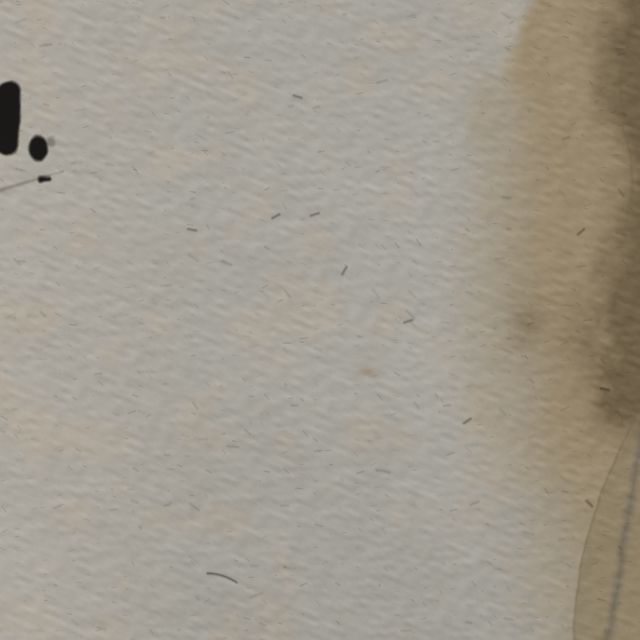
Give the GLSL for this texture, as a Shadertoy shader.

```glsl
// Aged rag paper with a brown stain, a worn right edge, fibres and ink blots.
#define PAPER vec3(0.672, 0.652, 0.615)
#define PAPER_COOL vec3(0.652, 0.640, 0.610)
#define STAIN vec3(0.595, 0.535, 0.430)
#define EDGE_DARK vec3(0.400, 0.345, 0.255)
#define CREASE vec3(0.400, 0.375, 0.340)
#define INK vec3(0.075, 0.070, 0.065)
#define GRAIN 0.050
#define MOTTLE 0.040
#define FLECK_LAYERS 3
#define FLECK_DENSITY 0.30

float hash(vec2 p) {
    vec3 q = fract(vec3(p.xyx) * 0.1031);
    q += dot(q, q.yzx + 33.33);
    return fract((q.x + q.y) * q.z);
}

float noise(vec2 p) {
    vec2 i = floor(p), f = fract(p);
    f = f * f * (3.0 - 2.0 * f);
    return mix(mix(hash(i), hash(i + vec2(1, 0)), f.x),
               mix(hash(i + vec2(0, 1)), hash(i + vec2(1, 1)), f.x), f.y);
}

float fbm(vec2 p) {
    float sum = 0.0, amp = 0.5;
    for (int i = 0; i < 5; i++) {
        sum += amp * noise(p);
        p = mat2(0.8, 0.6, -0.6, 0.8) * p * 2.03 + 7.1;
        amp *= 0.5;
    }
    return sum;
}

float segment(vec2 p, vec2 a, vec2 b) {
    vec2 d = b - a;
    return length(p - a - d * clamp(dot(p - a, d) / dot(d, d), 0.0, 1.0));
}

// Coverage of a soft shape; distance and width in canvas units
float cover(float d, float soft) {
    return 1.0 - smoothstep(-soft, soft, d);
}

float blob(vec2 p, vec2 centre, vec2 size) {
    vec2 d = (p - centre) / size;
    return exp(-dot(d, d));
}

// Scattered short fibres, one at most per cell
float flecks(vec2 p, float scale, float seed) {
    vec2 q = p * scale, cell = floor(q);
    float h = hash(cell + seed);
    vec2 centre = 0.3 + 0.4 * vec2(hash(cell + seed + 3.7), hash(cell + seed + 8.3));
    float angle = mix(-0.5, 1.0, hash(cell + seed + 5.1));
    vec2 arm = vec2(cos(angle), sin(angle)) * mix(0.03, 0.2, hash(cell + seed + 9.9));
    float d = segment(fract(q) - centre, -arm, arm);
    return step(h, FLECK_DENSITY) * cover(d - 0.035, 0.05) * (0.3 + 0.7 * hash(cell + seed + 2.2));
}

void mainImage(out vec4 fragColor, in vec2 fragCoord) {
    vec2 p = fragCoord / iResolution.xy;
    p.y = 1.0 - p.y; // measured down from the top
    float aa = 1.0 / iResolution.y;
    float cloud = fbm(p * 7.0) - 0.48;
    float rough = fbm(p * 34.0 + 11.0) - 0.48;

    // Base paper: warm at the left, cooler in the middle and at the top
    float cool = smoothstep(0.0, 0.35, p.x + 0.3 * cloud);
    vec3 col = mix(PAPER, PAPER_COOL, cool);
    col -= 0.02 * smoothstep(0.55, 1.0, p.y) * smoothstep(0.0, 0.4, p.x);
    col += vec3(0.012, 0.0, -0.014) * smoothstep(0.5, 0.7, fbm(p * 16.0 + 4.0));

    // Brown stain, crisp at the top and diffuse lower down
    float border = 0.80 + 0.04 * smoothstep(0.13, 0.0, p.y)
        - 0.025 * exp(-pow((p.y - 0.42) / 0.2, 2.0)) + 0.07 * smoothstep(0.6, 1.0, p.y);
    float spread = mix(0.018, 0.10, smoothstep(0.02, 0.25, p.y));
    float stain = smoothstep(-spread, spread, p.x - border + 0.09 * cloud + 0.03 * rough);
    col = mix(col, STAIN, stain * mix(1.0, 0.82, smoothstep(0.6, 0.95, p.y)));
    col = mix(col, STAIN, 0.35 * blob(p, vec2(0.755, 0.17), vec2(0.035, 0.07)));

    // Dark patches and the grimy margin
    float grime = 0.35 * blob(p, vec2(0.92, 0.52), vec2(0.045, 0.07))
        + 0.45 * blob(p, vec2(0.965, 0.62), vec2(0.05, 0.06))
        + 0.25 * blob(p, vec2(0.82, 0.50), vec2(0.03, 0.05));
    grime *= 1.0 + 2.0 * rough;
    float margin = smoothstep(0.915, 1.01, p.x + 0.10 * cloud + 0.05 * rough);
    grime += 0.9 * margin * smoothstep(0.74, 0.6, p.y);
    col = mix(col, EDGE_DARK, clamp(grime, 0.0, 0.85));

    // Worn lower corner with two curved creases
    float up = 1.0 - p.y;
    float outer = 0.897 + 0.1 * pow(up / 0.35, 2.0) + 0.008 * rough;
    float inner = 0.95 + 0.165 * up + 0.010 * rough;
    float low = smoothstep(0.60, 0.72, p.y);
    col = mix(col, vec3(0.54, 0.49, 0.39), 0.75 * low * smoothstep(-0.004, 0.004, p.x - outer));
    col = mix(col, EDGE_DARK, 0.5 * low * cover(abs(p.x - outer) - 0.001, 0.004));
    col = mix(col, CREASE, 0.75 * low * cover(abs(p.x - inner) - 0.004, 0.009));
    float seam = 0.978 + 0.010 * sin(p.y * 23.0 + 1.5) + 0.01 * rough;
    col = mix(col, EDGE_DARK, 0.55 * cover(abs(p.x - seam), 0.004) * smoothstep(0.38, 0.28, p.y));

    // Pressed surface: slanted relief and cloudy tone
    vec2 slant = mat2(0.92, -0.39, 0.39, 0.92) * p * vec2(1.0, 1.0);
    vec2 weave = slant * vec2(65.0, 125.0);
    col += GRAIN * (noise(weave) - noise(weave + vec2(0.35, 0.6)));
    col += MOTTLE * (0.6 * cloud + 0.7 * rough) + 0.012 * (noise(p * 260.0) - 0.5);

    // Fine fibres everywhere, then the darker specks
    for (int i = 0; i < FLECK_LAYERS; i++) {
        float k = float(i);
        col *= 1.0 - 0.13 * flecks(p + 0.013 * k, 21.0 + 13.0 * k, 17.0 * k);
    }
    vec3 specks[10] = vec3[10](vec3(0.538, 0.423, 2.1), vec3(0.638, 0.502, -0.3),
        vec3(0.730, 0.658, -0.6), vec3(0.945, 0.608, 0.2), vec3(0.300, 0.359, 0.2),
        vec3(0.431, 0.338, -0.5), vec3(0.492, 0.335, -0.3), vec3(0.908, 0.362, -0.7),
        vec3(0.921, 0.787, 0.8), vec3(0.465, 0.151, 0.3));
    for (int i = 0; i < 10; i++) {
        vec2 arm = 0.006 * vec2(cos(specks[i].z), sin(specks[i].z));
        float d = segment(p, specks[i].xy - arm, specks[i].xy + arm);
        col *= 1.0 - 0.42 * cover(d - 0.001, 0.002 + aa);
    }
    col = mix(col, vec3(0.55, 0.47, 0.38), 0.5 * blob(p, vec2(0.575, 0.58), vec2(0.014, 0.008)));

    // Loose curved hair
    float bend = 0.896 + 7.0 * pow(max(p.x - 0.325, 0.0), 2.0);
    float hair = cover(abs(p.y - bend) - 0.001, 0.0015 + aa);
    col = mix(col, CREASE * 0.65, 0.85 * hair * cover(abs(p.x - 0.347) - 0.024, 0.002));

    // Ink blots at the left edge and the scratch beneath them
    float wobble = 0.008 * rough;
    float blot = segment(p, vec2(0.014, 0.145), vec2(0.010, 0.225)) - 0.018 + wobble;
    blot = min(blot, length((p - vec2(0.060, 0.232)) * vec2(1.1, 0.85)) - 0.016 + wobble);
    blot = min(blot, segment(p, vec2(0.064, 0.281), vec2(0.077, 0.280)) - 0.004 + wobble);
    col = mix(col, CREASE, 0.6 * cover(length(p - vec2(0.079, 0.222)) - 0.007 + wobble, 0.004));
    float scratch = segment(p, vec2(0.0, 0.297), vec2(0.098, 0.268)) + wobble;
    col += 0.05 * cover(abs(scratch + 0.004), 0.006);
    col = mix(col, CREASE, 0.55 * cover(scratch - 0.001, 0.002 + aa));
    col = mix(col, INK, 0.95 * cover(blot, 0.002 + aa));

    fragColor = vec4(clamp(col, 0.0, 1.0), 1.0);
}
```
